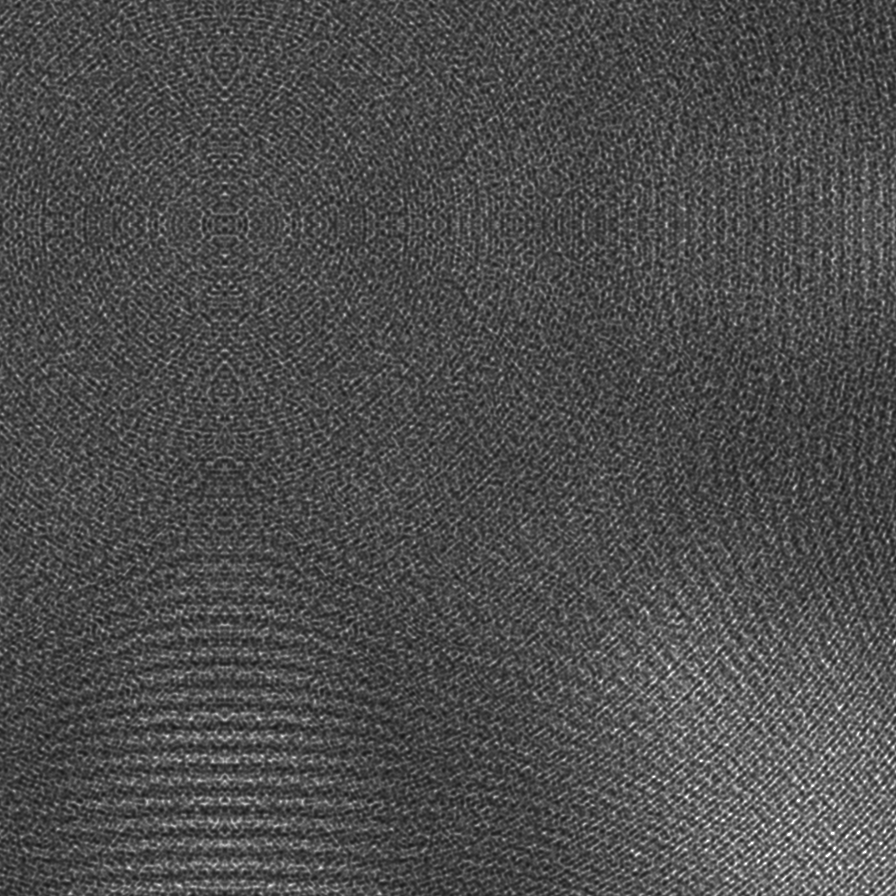
Reproduce this background procedurally as a WebGL 2 fragment shader.

```glsl
#version 300 es
precision highp float;
// Grey woven moire: fine rings, cells and grain mirrored about one centre.
// Slow interference phases bend into bands toward the lower and right edges,
// while broad angular lobes lighten and darken the outer canvas.
#define CENTER vec2(0.251, 0.749)
#define BASE_GREY 0.278
#define CONTRAST 0.37
#define RING_FREQ 150.0
#define CELL_FREQ 85.0
#define BAND_FREQ 42.0
#define SADDLE_FREQ 75.0
#define GRAIN_FREQ 225.0
#define GRAIN_GAIN 2.3

uniform vec2 u_resolution;
out vec4 fragColor;

const float TAU = 6.2831853;

float wave(float cycles) {
    return cos(TAU * cycles);
}

vec2 gradientAt(vec2 cell) {
    vec3 h = fract(cell.xyx * vec3(0.1031, 0.1030, 0.0973));
    h += dot(h, h.yzx + 33.33);
    float angle = TAU * fract((h.x + h.y) * h.z);
    return vec2(cos(angle), sin(angle));
}

float gradientNoise(vec2 p) {
    vec2 cell = floor(p), f = fract(p);
    vec2 blend = f * f * f * (f * (f * 6.0 - 15.0) + 10.0);
    float a = dot(gradientAt(cell), f);
    float b = dot(gradientAt(cell + vec2(1, 0)), f - vec2(1, 0));
    float c = dot(gradientAt(cell + vec2(0, 1)), f - vec2(0, 1));
    float d = dot(gradientAt(cell + 1.0), f - 1.0);
    return mix(mix(a, b, blend.x), mix(c, d, blend.x), blend.y);
}

// Bands crossing an axis: arched near the centre, straight farther out.
float axisBands(float along, float across, float freq) {
    float arch = 8.0 * max(0.62 - along, 0.03);
    float lobe = exp(-across * across / 0.035) * smoothstep(0.22, 0.6, along);
    return wave(freq * (along - arch * across * across)) * lobe;
}

void main() {
    vec2 uv = gl_FragCoord.xy / u_resolution;
    vec2 p = abs(uv - CENTER);
    float radius = length(p);
    float angle = atan(p.y, p.x);

    // Broad lobes on the axes and the diagonal
    float outer = smoothstep(0.35, 0.8, radius);
    float diagonal = pow(max(sin(2.0 * angle), 0.0), 4.0) * smoothstep(0.5, 0.95, radius);
    float tone = 0.42 * outer * cos(8.0 * angle) + 0.75 * diagonal;
    tone += 0.3 * gradientNoise(p * 9.0);

    // Small cells, loosened away from the centre
    float bend = gradientNoise(p * 22.0 + 4.0) * smoothstep(0.02, 0.3, radius);
    vec2 cellPhase = CELL_FREQ * p + vec2(bend, -bend) * 1.6;
    float cells = wave(cellPhase.x) * wave(cellPhase.y);

    // Concentric rings and the saddle-shaped moire across the diagonal
    float rings = wave(RING_FREQ * radius);
    vec2 q = p - 0.25;
    float saddle = wave(SADDLE_FREQ * (q.x * q.x - q.y * q.y));
    float saddleZone = smoothstep(0.35, 0.85, radius) * smoothstep(0.1, 0.7, sin(2.0 * angle));

    // Straightening bands below and to the right
    float bands = 0.85 * axisBands(p.y, p.x, BAND_FREQ);
    bands += 0.35 * axisBands(p.x, p.y, BAND_FREQ * 1.4);

    // Two turned layers of fine grain
    mat2 turn = mat2(0.8, 0.6, -0.6, 0.8);
    float grain = gradientNoise(turn * p * GRAIN_FREQ);
    grain += 0.6 * gradientNoise(p * turn * GRAIN_FREQ * 0.6 + 19.0);

    float signal = tone + bands + GRAIN_GAIN * grain;
    signal += 0.65 * cells * (1.0 - 0.5 * diagonal);
    signal += rings * (0.4 + 0.55 * diagonal);
    signal += 0.4 * saddle * saddleZone;

    // A bright highlight thread along the vertical mirror line
    signal += 0.45 * exp(-p.x * p.x / 0.00002) * wave(CELL_FREQ * p.y);

    float grey = BASE_GREY * exp(CONTRAST * signal);
    fragColor = vec4(vec3(clamp(grey, 0.0, 1.0)), 1.0);
}
```
